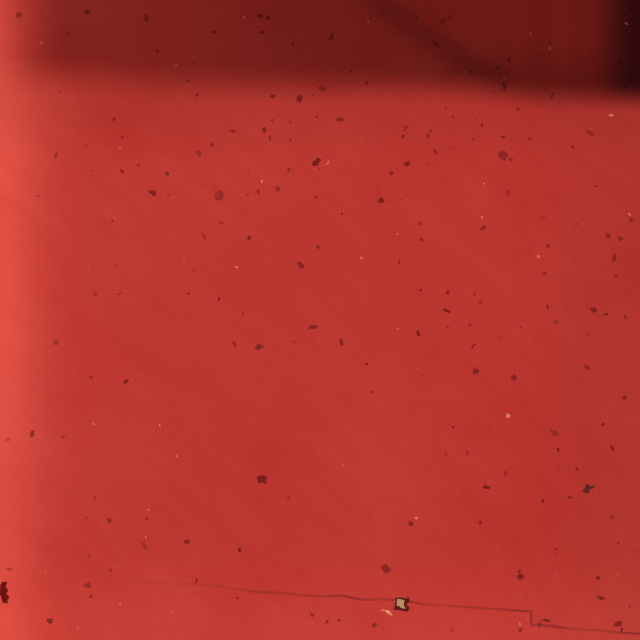
Write a three.js fragment shader that draws this texture.

```glsl
// Worn red painted panel with a soft shadow along the top, specks, chips and a hairline crack.
varying vec2 vUv;

float hash(vec2 p) {
  vec3 q = fract(p.xyx * vec3(0.1031, 0.1030, 0.0973));
  q += dot(q, q.yzx + 33.33);
  return fract((q.x + q.y) * q.z);
}

float noise(vec2 p) {
  vec2 i = floor(p), f = fract(p);
  f = f * f * (3.0 - 2.0 * f);
  return mix(mix(hash(i), hash(i + vec2(1, 0)), f.x),
             mix(hash(i + vec2(0, 1)), hash(i + vec2(1, 1)), f.x), f.y);
}

float fbm(vec2 p) {
  float sum = 0.0, amp = 0.5;
  for (int i = 0; i < 4; i++) {
    sum += amp * noise(p);
    p = mat2(1.6, 1.2, -1.2, 1.6) * p + 7.3;
    amp *= 0.5;
  }
  return sum;
}

mat2 rotate(float a) {
  return mat2(cos(a), sin(a), -sin(a), cos(a));
}

// One irregular speck per grid cell, kept with the given probability.
float specks(vec2 p, float cells, float seed, float radius, float chance) {
  vec2 id = floor(p * cells), key = id + seed;
  vec2 jitter = vec2(hash(key + 3.1), hash(key + 8.7));
  vec2 d = p - (id + 0.2 + 0.6 * jitter) / cells;
  d = rotate(6.28 * hash(key + 5.9)) * d;
  d.y *= 1.0 + 1.3 * hash(key + 12.4);
  float r = radius * (0.5 + 0.8 * hash(key + 17.2));
  float dist = length(d) + (noise(p * 260.0) - 0.5) * radius * 0.8;
  float strength = 0.4 + 0.6 * hash(key + 21.5);
  return step(hash(key + 29.3), chance) * strength * (1.0 - smoothstep(r - 0.0014, r + 0.0016, dist));
}

// Ragged box-like flake, 1 inside.
float flake(vec2 p, vec2 center, vec2 size, float angle) {
  vec2 d = abs(rotate(angle) * (p - center)) - size;
  float dist = max(d.x, d.y) + (noise(p * 180.0) - 0.5) * 0.006;
  return 1.0 - smoothstep(-0.0015, 0.002, dist);
}

vec3 paint(vec2 p) {
  vec3 c = vec3(0.73, 0.215, 0.19);
  float mottle = fbm(p * 5.0) - 0.47;
  float streak = fbm(rotate(0.7) * p * vec2(14.0, 45.0)) - 0.47;
  c += mottle * vec3(0.035, 0.055, 0.045) + streak * 0.022;
  // Brighter light on the left edge and along the bottom
  float left = exp(-pow(p.x / 0.065, 2.0)) * (0.65 + 0.35 * smoothstep(0.1, 0.6, p.y));
  c += left * vec3(0.13, 0.085, 0.065);
  c += exp(-p.x * 7.0) * vec3(0.025, 0.015, 0.01);
  c += (1.0 - smoothstep(0.0, 0.16, p.y)) * vec3(0.045, 0.035, 0.025);
  // Dim falloff toward the right and under the shadow
  c *= 1.0 - 0.05 * smoothstep(0.75, 1.0, p.x) - 0.06 * smoothstep(0.72, 0.86, p.y);
  return c;
}

vec3 shadowColor(vec2 p) {
  vec3 c = mix(vec3(0.51, 0.135, 0.115), vec3(0.43, 0.105, 0.09), smoothstep(0.1, 0.6, p.x));
  float diagonal = p.y - 1.0 + 0.65 * (p.x - 0.58);
  c *= 1.0 - 0.16 * exp(-pow(diagonal / 0.025, 2.0)) * smoothstep(0.52, 0.6, p.x);
  c *= 1.0 - 0.14 * smoothstep(0.55, 0.85, p.x) * (1.0 - smoothstep(0.87, 0.95, p.y));
  c *= 1.0 + 0.12 * (noise(vec2(p.x * 32.0, p.y * 3.0)) - 0.5) * smoothstep(0.7, 0.9, p.x);
  c += (fbm(p * 9.0) - 0.47) * 0.03;
  return mix(c, vec3(0.16, 0.03, 0.04), 0.9 * smoothstep(0.91, 1.0, p.x));
}

void main() {
  vec2 p = vUv;
  vec3 color = paint(p);

  // Shadow with a slightly tilted, blurred edge
  float edge = 0.883 - 0.036 * p.x + 0.012 * (noise(p * 8.0) - 0.5);
  float blur = mix(0.042, 0.027, p.x);
  float shade = smoothstep(edge - blur, edge + blur, p.y) * smoothstep(-0.03, 0.12, p.x);
  color = mix(color, shadowColor(p), shade);

  // Dark pits gather toward the upper middle and the right
  float crowd = exp(-dot((p - vec2(0.5, 0.8)) * vec2(2.5, 5.0), (p - vec2(0.5, 0.8)) * vec2(2.5, 5.0)));
  float density = 0.1 + 0.32 * crowd + 0.15 * smoothstep(0.4, 0.9, p.x);
  float pits = 0.0;
  for (int i = 0; i < 3; i++) {
    float k = float(i);
    pits = max(pits, specks(p, 11.0 + 7.0 * k, 31.0 * k + 4.0, 0.0062 - 0.0016 * k, density));
  }
  color = mix(color, color * vec3(0.58, 0.5, 0.55), pits * 0.85);

  // Sparse pale nicks
  float nicks = specks(p, 13.0, 140.0, 0.0032, 0.08) + specks(p, 23.0, 190.0, 0.0022, 0.05);
  color = mix(color, vec3(0.88, 0.6, 0.48), min(nicks, 1.0) * 0.85 * (1.0 - 0.6 * shade));

  // Hairline crack with a step near the right end
  float seam = 0.09 - 0.08 * max(p.x - 0.25, 0.0) - 0.021 * step(0.83, p.x);
  float crackDist = abs(p.y - seam + 0.006 * (noise(p * 30.0) - 0.5));
  float riser = max(abs(p.x - 0.83), abs(p.y - 0.033) - 0.011);
  float crack = 1.0 - smoothstep(0.0005, 0.0032, min(crackDist, riser));
  color *= 1.0 - 0.24 * crack * smoothstep(0.15, 0.5, p.x) * (0.4 + 0.6 * noise(p * 22.0));

  // Chips near the bottom
  color = mix(color, vec3(0.36, 0.12, 0.08), flake(p, vec2(0.627, 0.056), vec2(0.011, 0.011), 0.1));
  color = mix(color, vec3(0.72, 0.55, 0.4), flake(p, vec2(0.626, 0.058), vec2(0.006, 0.006), 0.2));
  color = mix(color, vec3(0.92, 0.6, 0.44), flake(p, vec2(0.604, 0.045), vec2(0.008, 0.002), 0.3));
  color = mix(color, vec3(0.42, 0.08, 0.07), flake(p, vec2(0.006, 0.073), vec2(0.005, 0.016), -0.2));
  color = mix(color, vec3(0.34, 0.16, 0.13), flake(p, vec2(0.918, 0.236), vec2(0.005, 0.006), 0.5));

  color += (noise(p * 300.0) - 0.5) * 0.012;
  gl_FragColor = vec4(color, 1.0);
}
```
